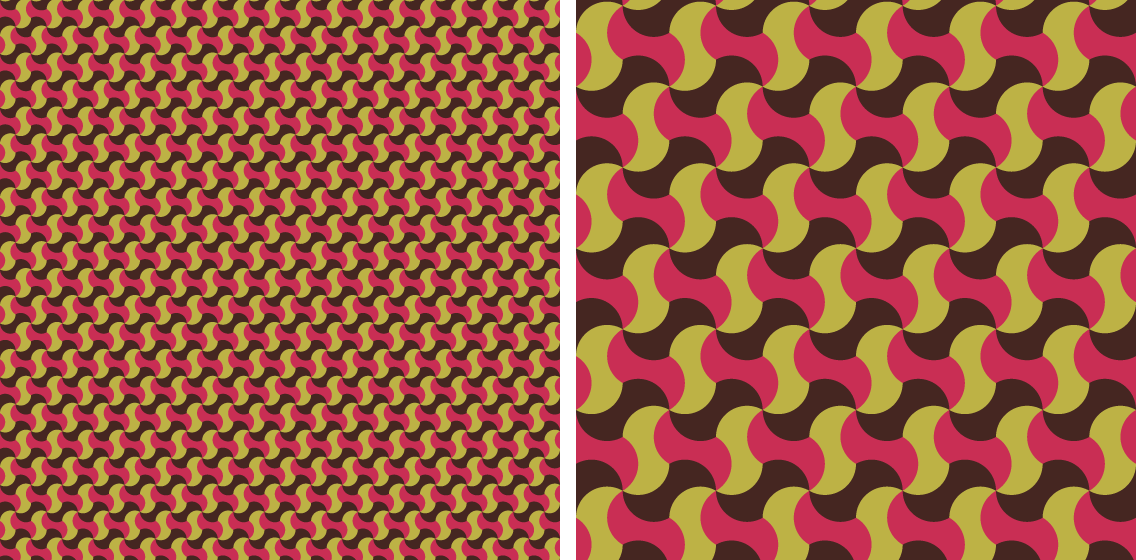
Left: the whole. Right: its middle third, enlarged.
This pattern is drawn by a Shadertoy shader. Its source:

```glsl
// Three-colour tiling of curved bones: lozenges around a triangular lattice whose
// sides are bent into 120 degree arcs. Each point is given to its nearest lattice
// knot, where the arcs form a six-armed pinwheel that is unwound in polar form.

const float PI = 3.14159265;

// Offset from the nearest knot of a triangular lattice with unit spacing.
vec2 nearestKnot(vec2 p) {
    vec2 period = vec2(1.0, sqrt(3.0));
    vec2 a = p - period * round(p / period);
    vec2 q = p - 0.5 * period;
    vec2 b = q - period * round(q / period);
    return dot(a, a) < dot(b, b) ? a : b;
}

vec3 boneColour(vec2 p) {
    vec2 d = nearestKnot(p);

    // Each arm edge is a circle of radius 1/3 through the knot: r = 2/3 cos(angle).
    float bend = acos(min(1.5 * length(d), 1.0));
    float angle = d == vec2(0.0) ? 0.0 : atan(d.y, d.x);
    float arm = mod(floor((angle - bend) / (PI / 3.0)), 3.0);

    vec3 crimson = vec3(0.79, 0.18, 0.33);
    vec3 olive = vec3(0.74, 0.70, 0.27);
    vec3 brown = vec3(0.27, 0.15, 0.13);
    return arm < 0.5 ? crimson : arm < 1.5 ? olive : brown;
}

void mainImage(out vec4 fragColor, in vec2 fragCoord) {
    // Average a 4 by 4 grid of samples to smooth the edges.
    vec3 sum = vec3(0.0);
    for (int i = 0; i < 16; i++) {
        vec2 jitter = (vec2(i % 4, i / 4) + 0.5) / 4.0 - 0.5;
        vec2 uv = (fragCoord + jitter) / iResolution.y;

        // 18 knots across, rows counted down from the top edge.
        sum += boneColour(18.0 * vec2(uv.x, 1.0 - uv.y));
    }
    fragColor = vec4(sum / 16.0, 1.0);
}
```
